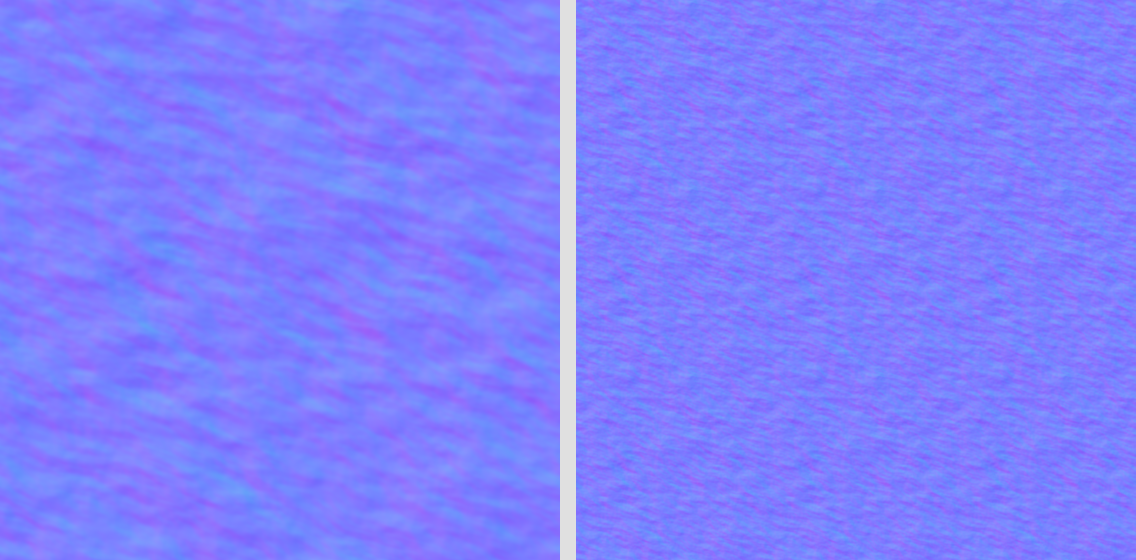
Left, the tile; right, the same tile 3 across and 3 down.
Write a WebGL 1 fragment shader that draws this texture map.

```glsl
precision highp float;
// Tileable normal map of a softly rippled surface with slanted, stretched bumps.

uniform vec2 u_resolution;

// Sine-free hash: a random gradient in [-1, 1]^2
vec2 randomGradient(vec2 cell, float seed) {
  vec3 h = fract(vec3(cell.xyx + seed * 17.0) * vec3(0.1031, 0.1030, 0.0973));
  h += dot(h, h.yzx + 33.33);
  return fract((h.xx + h.yz) * h.zy) * 2.0 - 1.0;
}

// Wraps a cell of the slanted lattice: one tile to the right also climbs by slant
vec2 wrapCell(vec2 cell, vec2 count, float slant) {
  float column = floor((cell.x + 0.5) / count.x);
  cell -= column * vec2(count.x, slant);
  cell.y -= count.y * floor((cell.y + 0.5) / count.y);
  return cell;
}

float corner(vec2 cell, vec2 f, vec2 offset, vec2 count, float slant) {
  vec2 wrapped = wrapCell(cell + offset, count, slant);
  return dot(randomGradient(wrapped, count.y), f - offset);
}

// Gradient noise that repeats over the unit square, its rows falling to the right
float slantedNoise(vec2 p, vec2 count, float slant) {
  vec2 q = p * count + vec2(0.0, slant * p.x);
  vec2 cell = floor(q);
  vec2 f = q - cell;
  vec2 u = f * f * f * (f * (f * 6.0 - 15.0) + 10.0);
  float low = mix(corner(cell, f, vec2(0.0, 0.0), count, slant),
                  corner(cell, f, vec2(1.0, 0.0), count, slant), u.x);
  float high = mix(corner(cell, f, vec2(0.0, 1.0), count, slant),
                   corner(cell, f, vec2(1.0, 1.0), count, slant), u.x);
  return mix(low, high, u.y);
}

// One layer of bumps whose steepness does not depend on its scale
float bumps(vec2 p, vec2 count, float slant, float steepness) {
  return slantedNoise(p, count, slant) * steepness / count.y;
}

float surfaceHeight(vec2 p) {
  return bumps(p, vec2(4.0, 5.0), 1.0, 0.035)      // broad swells
       + bumps(p, vec2(8.0, 12.0), 3.0, 0.075)     // patches
       + bumps(p, vec2(14.0, 25.0), 7.0, 0.105)    // main ripples
       + bumps(p, vec2(27.0, 43.0), 13.0, 0.065)   // small ripples
       + bumps(p, vec2(56.0, 74.0), 21.0, 0.035);  // fine grain
}

void main() {
  vec2 p = gl_FragCoord.xy / u_resolution;

  // Gentle bending of the rows
  p += 0.014 * vec2(slantedNoise(p, vec2(5.0, 6.0), 0.0),
                    slantedNoise(p, vec2(6.0, 7.0), 0.0));

  // Slope by central differences
  vec2 e = vec2(0.0015, 0.0);
  vec2 slope = vec2(surfaceHeight(p + e.xy) - surfaceHeight(p - e.xy),
                    surfaceHeight(p + e.yx) - surfaceHeight(p - e.yx)) / (2.0 * e.x);

  // Normal with the green axis pointing down, leaning slightly to the left
  vec3 normal = normalize(vec3(-1.15 * slope.x - 0.01, slope.y - 0.007, 1.0));
  gl_FragColor = vec4(normal * 0.5 + 0.5, 1.0);
}
```
